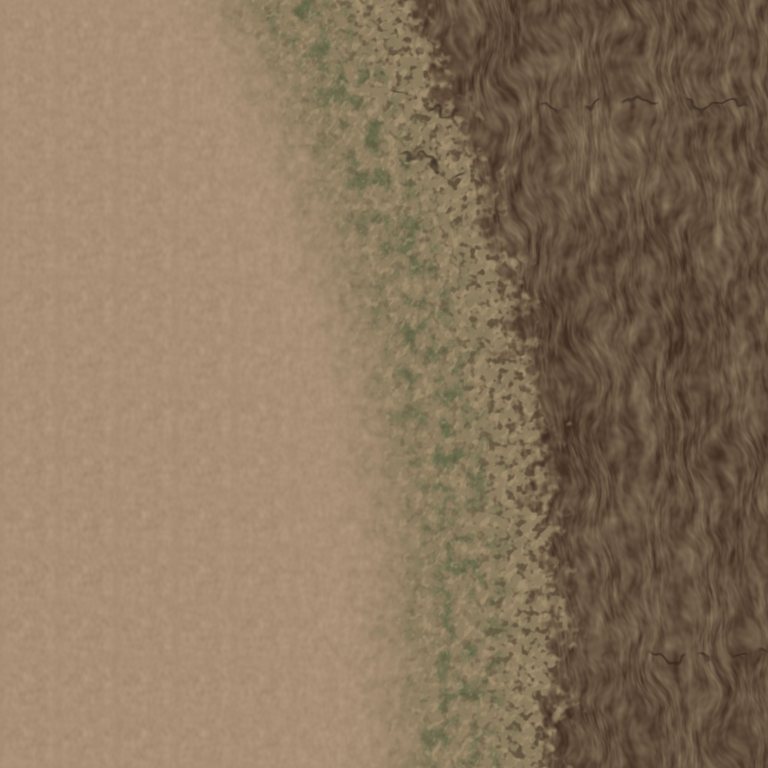
This texture is drawn by a WebGL 2 fragment shader. Its source:

```glsl
#version 300 es
precision highp float;

uniform vec2 u_resolution;
out vec4 fragColor;

const vec3 SAND = vec3(0.660, 0.560, 0.460);
const vec3 DRY_GRASS = vec3(0.555, 0.490, 0.375);
const vec3 STRAW = vec3(0.680, 0.595, 0.465);
const vec3 GREEN = vec3(0.400, 0.415, 0.295);
const vec3 SOIL = vec3(0.300, 0.240, 0.180);
const vec3 BARK_DARK = vec3(0.315, 0.238, 0.182);
const vec3 BARK_LIGHT = vec3(0.505, 0.432, 0.340);

// Borders as x = c.x + c.y * y + c.z * y * y
const vec3 GRASS_BORDER = vec3(0.515, 0.090, -0.300);
const vec3 BARK_BORDER = vec3(0.718, 0.080, -0.265);
const vec2 RIPPLE_CELL = vec2(0.0765, 0.0710);
const float RIPPLE_DEPTH = 0.024;
const float CRACK_WIDTH = 0.0055;

vec2 gradient(vec2 cell) {
    uvec2 q = uvec2(ivec2(cell)) * uvec2(1597334673u, 3812015801u);
    uint h = (q.x ^ q.y) * 1597334673u;
    h = (h ^ (h >> 15u)) * 2246822519u;
    float angle = float(h >> 8u) * 6.2832 / 16777216.0;
    return vec2(cos(angle), sin(angle));
}

// Gradient noise, roughly -1 to 1
float noise(vec2 p) {
    vec2 i = floor(p), f = p - i;
    vec2 w = f * f * f * (f * (f * 6.0 - 15.0) + 10.0);
    vec2 e = vec2(1.0, 0.0);
    float low = mix(dot(gradient(i), f), dot(gradient(i + e), f - e), w.x);
    float high = mix(dot(gradient(i + e.yx), f - e.yx),
                     dot(gradient(i + e.xx), f - e.xx), w.x);
    return 1.5 * mix(low, high, w.y);
}

float fbm(vec2 p) {
    float sum = 0.0, amplitude = 0.6;
    for (int i = 0; i < 4; i++) {
        sum += amplitude * noise(p);
        p = mat2(1.6, 1.2, -1.2, 1.6) * p + 17.3;
        amplitude *= 0.5;
    }
    return sum;
}

float border(vec3 c, float y) {
    return c.x + y * (c.y + y * c.z);
}

float band(float y, float center, float width) {
    float d = (y - center) / width;
    return exp(-d * d);
}

// Broken dark line around a center, tilted by slope
float crack(vec2 p, vec2 center, float halfLength, float slope) {
    vec2 d = p - center;
    d.y -= slope * d.x + 0.016 * noise(p * 28.0) + 0.008 * noise(p * 75.0);
    float reach = 1.0 - smoothstep(0.7, 1.0, abs(d.x) / halfLength);
    float gaps = smoothstep(-0.2, 0.3, noise(p * vec2(40.0, 12.0) + 5.0));
    return reach * gaps * (1.0 - smoothstep(0.0, CRACK_WIDTH, abs(d.y)));
}

vec3 sandColor(vec2 p, float grassDistance) {
    // Repeated shallow dents, each lit from one side
    vec2 cell = fract(p / RIPPLE_CELL) - 0.5;
    float dents = noise(cell * 4.0 + 7.0) + 0.9 * noise(cell * vec2(11.0, 8.0) + 31.0);
    dents *= smoothstep(0.5, 0.35, max(abs(cell.x), abs(cell.y)));
    float seams = smoothstep(0.38, 0.5, abs(cell.x)) + 0.5 * smoothstep(0.4, 0.5, abs(cell.y));
    float fade = smoothstep(0.0, -0.18, grassDistance);
    float grain = noise(p * vec2(125.0, 85.0)) + 0.7 * noise(p * vec2(210.0, 170.0));
    float speckle = mix(0.026, 0.014, fade) * (grain + fbm(p * 45.0));
    return SAND + fade * RIPPLE_DEPTH * (dents - 0.4 * seams) + speckle;
}

vec3 grassColor(vec2 p, float across) {
    float tufts = fbm(p * vec2(44.0, 36.0));
    vec2 q = mat2(0.85, 0.53, -0.53, 0.85) * p;
    float blades = noise(q * vec2(110.0, 72.0)) + 0.6 * noise(q * vec2(190.0, 130.0));
    float greenZone = band(across, 0.40, 0.32);
    vec3 c = mix(DRY_GRASS, GREEN, greenZone * smoothstep(-0.20, 0.50, tufts + 0.2 * blades));
    c = mix(c, STRAW, 0.6 * smoothstep(-0.1, 0.9, blades - 0.6 * tufts));
    float clumps = noise(p * 82.0 + 9.0) + 0.6 * noise(p * 165.0) + 0.3 * tufts;
    float flecks = smoothstep(-0.05, 0.8, clumps);
    return mix(c, SOIL, flecks * mix(0.22, 0.72, smoothstep(0.35, 0.95, across)));
}

vec3 barkColor(vec2 p, float barkDistance) {
    vec2 q = p + vec2(0.016 * noise(p * vec2(17.0, 15.0)), 0.0);
    q.x += 0.12 * q.y;
    float fibers = fbm(q * vec2(75.0, 19.0));
    float fine = noise(q * vec2(170.0, 48.0)) + 0.6 * noise(q * vec2(230.0, 110.0));
    vec2 scale = vec2(64.0, 34.0);
    float relief = noise(q * scale) - noise((q + vec2(0.006, -0.007)) * scale);
    float patches = fbm(p * vec2(14.0, 8.0) + 2.0);
    // Pale and dark belts along the trunk
    float belts = band(p.y, 0.80, 0.13) + 0.45 * band(p.y, 0.48, 0.05) + 0.8 * band(p.y, 0.17, 0.12);
    float rim = 1.0 - smoothstep(0.0, 0.07, barkDistance);
    float light = 0.32 + 0.17 * belts + 0.45 * patches + 0.42 * fibers
                + 0.27 * fine + 0.36 * relief - 0.20 * rim;
    return mix(BARK_DARK, BARK_LIGHT, clamp(light, -0.3, 1.25));
}

void main() {
    vec2 p = gl_FragCoord.xy / u_resolution;
    float grassEdge = border(GRASS_BORDER, p.y);
    float barkEdge = border(BARK_BORDER, p.y);
    float coarse = fbm(p * vec2(24.0, 19.0));
    float speckle = noise(p * 60.0) + 0.6 * noise(p * 115.0);
    float grassDistance = p.x - grassEdge + 0.035 * coarse + 0.028 * speckle;
    float barkDistance = p.x - barkEdge + 0.050 * coarse + 0.026 * speckle;
    float across = (p.x - grassEdge) / (barkEdge - grassEdge);

    // Sand, grass strip, then bark
    vec3 color = sandColor(p, p.x - grassEdge);
    color = mix(color, DRY_GRASS, 0.40 * smoothstep(-0.09, 0.01, grassDistance));
    color = mix(color, grassColor(p, across), smoothstep(-0.05, 0.05, grassDistance));
    color = mix(color, barkColor(p, barkDistance), smoothstep(-0.022, 0.022, barkDistance));

    // Cracks across the bark and its rim
    float cracks = crack(p, vec2(0.84, 0.865), 0.17, 0.02);
    cracks = max(cracks, crack(p, vec2(0.90, 0.148), 0.13, 0.02));
    cracks = max(cracks, crack(p, vec2(0.555, 0.860), 0.05, -0.25));
    cracks = max(cracks, crack(p, vec2(0.565, 0.785), 0.05, -0.30));
    color = mix(color, 0.6 * BARK_DARK, 0.6 * cracks);
    fragColor = vec4(color, 1.0);
}
```
